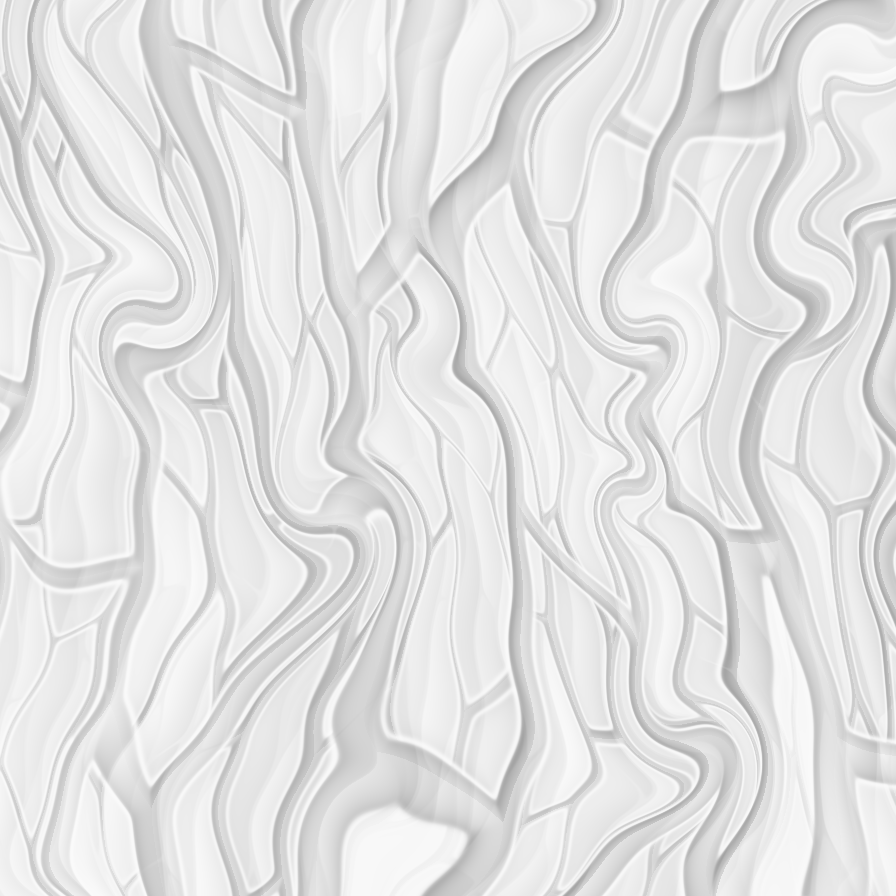
Reproduce this texture map procedurally as a WebGL 2 fragment shader.

```glsl
#version 300 es
precision highp float;

uniform vec2 u_resolution;
out vec4 fragColor;

struct Shard {
    float edge;    // distance to the rounded cell border, canvas units
    float side;    // how far the nearest border faces away from the light
    float across;  // sideways offset from the cell centre
    float id;      // random value per cell
};

const vec2 SHADE_DIR = vec2(0.86, -0.5);

vec2 hash2(vec2 p) {
    vec3 q = fract(p.xyx * vec3(0.1031, 0.1030, 0.0973));
    q += dot(q, q.yzx + 33.33);
    return fract((q.xx + q.yz) * q.zy);
}

// Rotates space around scattered knots so the grain curls into hooks
vec2 swirlKnots(vec2 p, float grid, float radius, float turn) {
    vec2 cell = floor(p * grid);
    vec2 shift = vec2(0.0);
    for (int j = -1; j <= 1; j++)
    for (int i = -1; i <= 1; i++) {
        vec2 c = cell + vec2(i, j);
        vec2 rnd = hash2(c + 71.0);
        vec2 arm = p - (c + 0.2 + 0.6 * hash2(c + 19.0)) / grid;
        float size = radius * mix(0.6, 1.2, rnd.y);
        float angle = turn * (rnd.x - 0.5) * 2.0 * exp(-dot(arm, arm) / (size * size));
        float s = sin(angle), k = cos(angle);
        shift += mat2(k, s, -s, k) * arm - arm;
    }
    return p + shift;
}

// Layered sines bend the upright grain
vec2 bendGrain(vec2 p) {
    float x = 0.050 * sin(6.3 * p.y + 4.0 * p.x + 0.8)
            + 0.014 * sin(14.0 * p.y - 9.0 * p.x + 2.1)
            + 0.004 * sin(41.0 * p.y + 16.0 * p.x);
    float y = 0.050 * sin(8.0 * p.x + 3.0 * p.y) + 0.018 * sin(21.0 * p.x + 1.3);
    return p + vec2(x, y);
}

// Staggered columns give the cells pointed ends
vec2 siteIn(vec2 cell, float seed) {
    vec2 rnd = hash2(cell + seed);
    return vec2(0.1 + 0.8 * rnd.x, 0.05 + 0.4 * rnd.y + 0.5 * mod(cell.x, 2.0));
}

// Stretched cellular noise with softly rounded borders
Shard shardAt(vec2 p, vec2 scale, float seed) {
    vec2 home = floor(p * scale), f = fract(p * scale);
    vec2 nearCell = vec2(0.0), nearSite = vec2(0.0);
    float best = 9.0;
    for (int j = -1; j <= 1; j++)
    for (int i = -1; i <= 1; i++) {
        vec2 c = vec2(i, j);
        vec2 site = c + siteIn(home + c, seed) - f;
        float d = dot(site, site);
        if (d < best) { best = d; nearCell = c; nearSite = site; }
    }
    const float SHARPNESS = 420.0;
    float total = 1e-6, side = 0.0;
    for (int j = -2; j <= 2; j++)
    for (int i = -2; i <= 2; i++) {
        vec2 c = nearCell + vec2(i, j);
        vec2 site = c + siteIn(home + c, seed) - f;
        vec2 gap = site - nearSite;
        if (dot(gap, gap) < 1e-5) continue;
        vec2 n = normalize(gap);
        float stretch = length(n * scale);
        float d = dot(0.5 * (site + nearSite), n) / stretch;
        float w = exp(-SHARPNESS * max(d, 0.0));
        total += w;
        side += w * dot(n * scale / stretch, SHADE_DIR);
    }
    float edge = max(-log(total) / SHARPNESS, 0.0);
    return Shard(edge, side / total, -nearSite.x, hash2(home + nearCell + seed + 5.0).x);
}

// Soft fold: bright on one flank of a cell, grey on the other
float foldTone(Shard s, float amount) {
    float blend = smoothstep(0.0, 0.0025, s.edge);
    return amount * blend * (0.7 * (s.id - 0.5) - s.across);
}

// Lays a raised face with a pale lip over the ground and shades its groove
float raisePlate(float ground, float face, Shard s, float gap, float lip, float depth, float blur) {
    float e = s.edge - gap;
    float facing = smoothstep(-0.5, 0.9, s.side);
    float groove = ground - depth * exp(min(e, 0.0) / (3.6 * lip)) * mix(0.3, 1.0, facing);
    float inner = face - 0.3 * depth * exp(-max(e, 0.0) / (3.5 * lip)) * (1.0 - 0.7 * facing);
    float tone = mix(groove, inner, smoothstep(-blur, blur, e));
    float rim = exp(-pow((e - 0.6 * lip) / lip, 2.0));
    return mix(tone, 0.985, 0.85 * rim);
}

void main() {
    float unit = min(u_resolution.x, u_resolution.y);
    vec2 p = gl_FragCoord.xy / unit;
    float blur = max(0.0012, 0.7 / unit);

    vec2 grain = bendGrain(swirlKnots(p, 3.6, 0.07, 2.5));
    Shard plate = shardAt(grain, vec2(7.5, 2.0), 3.0);
    Shard split = shardAt(grain, vec2(17.0, 4.0), 40.0);
    Shard fibre = shardAt(grain, vec2(30.0, 4.6), 90.0);

    // Smooth wood in the grooves, with broad light and dark areas
    float broad = 0.02 * sin(9.0 * grain.x + 4.0 * p.y) + 0.015 * sin(17.0 * grain.x - 7.0 * p.y);
    float ground = 0.888 + broad + foldTone(fibre, 0.06) + foldTone(split, 0.03);

    // Split and folded faces of the raised plates
    float face = 0.951 + 0.5 * broad + foldTone(fibre, 0.05) + foldTone(plate, 0.05);
    float crease = mix(0.0015, 0.008, split.id);
    face = raisePlate(face - 0.045, face, split, crease, 0.0021, mix(0.06, 0.24, split.id), blur);

    // Plates above the grooves
    float gap = mix(0.009, 0.032, plate.id);
    float depth = mix(0.17, 0.33, fract(plate.id * 7.0));
    float tone = raisePlate(ground, face, plate, gap, 0.0029, depth, blur);

    fragColor = vec4(vec3(clamp(tone, 0.58, 0.985)), 1.0);
}
```
